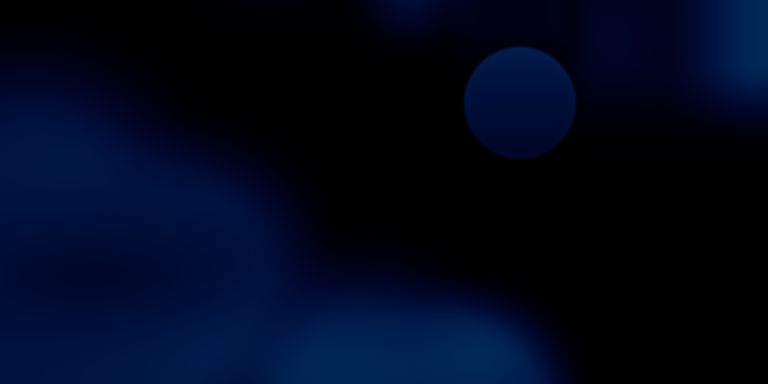
Write a Shadertoy shader that draws this background.

```glsl
// Blurred disc: 1 inside, 0 outside, fading over radius +- blur
float softDisc(vec2 p, vec2 center, float radius, float blur) {
    return 1.0 - smoothstep(radius - blur, radius + blur, length(p - center));
}

// Gaussian spot with separate widths
float glow(vec2 p, vec2 center, vec2 size) {
    vec2 d = (p - center) / size;
    return exp(-dot(d, d));
}

// Black through navy to steel blue
vec3 nightBlue(float level) {
    level = max(level, 0.0);
    return vec3(0.0, 0.145 * pow(level, 2.3), 0.005 + 0.325 * level);
}

// Overlapping blurred discs falling from the left edge to the bottom
float lowerBank(vec2 p) {
    float gap = 1.0 - softDisc(p, vec2(0.08, 0.44), 0.37, 0.17);
    gap *= 1.0 - softDisc(p, vec2(0.48, 0.29), 0.31, 0.13);
    gap *= 1.0 - softDisc(p, vec2(0.20, 0.00), 0.40, 0.15);
    gap *= 1.0 - softDisc(p, vec2(0.93, -0.02), 0.30, 0.14);
    gap *= 1.0 - softDisc(p, vec2(1.20, -0.05), 0.27, 0.09);

    float shade = 0.74;
    shade += 0.26 * glow(p, vec2(0.90, 0.04), vec2(0.50, 0.18));
    shade += 0.14 * glow(p, vec2(1.27, 0.08), vec2(0.13, 0.12));
    shade += 0.06 * glow(p, vec2(0.18, 0.57), vec2(0.25, 0.12));
    shade -= 0.23 * glow(p, vec2(0.25, 0.28), vec2(0.35, 0.13));
    return (1.0 - gap) * shade;
}

// Glows along the top edge and in the upper right corner
float upperLights(vec2 p) {
    float light = 0.68 * softDisc(p, vec2(1.07, 1.03), 0.10, 0.10);
    light += 0.10 * glow(p, vec2(0.70, 1.02), vec2(0.12, 0.06));
    light += 0.24 * smoothstep(1.14, 1.24, p.x) * smoothstep(0.77, 0.95, p.y)
           * (1.0 - smoothstep(1.44, 1.50, p.x));
    float veil = smoothstep(1.42, 1.56, p.x) * smoothstep(0.60, 0.84, p.y);
    light += veil * (0.32 + 0.10 * glow(p, vec2(1.60, 0.90), vec2(0.10, 0.12)));
    light += 0.70 * smoothstep(1.70, 1.98, p.x) * smoothstep(0.60, 0.84, p.y);
    return light;
}

void mainImage(out vec4 fragColor, in vec2 fragCoord) {
    vec2 p = fragCoord / iResolution.y;
    p.x *= 2.0 * iResolution.y / iResolution.x;
    vec3 color = nightBlue(lowerBank(p) + upperLights(p));

    // Crisp disc, lit from above with a faint rim
    vec2 q = p - vec2(1.354, 0.732);
    float radius = 0.146;
    float edge = length(q) - radius;
    float height = clamp(0.5 + 0.5 * q.y / radius, 0.0, 1.0);
    float level = mix(0.43, 0.88, height) + 0.06 * exp(-abs(edge + 0.006) / 0.005);
    float mask = 1.0 - smoothstep(-0.006, 0.006, edge);
    color = mix(color, nightBlue(level), mask);

    fragColor = vec4(color, 1.0);
}
```
